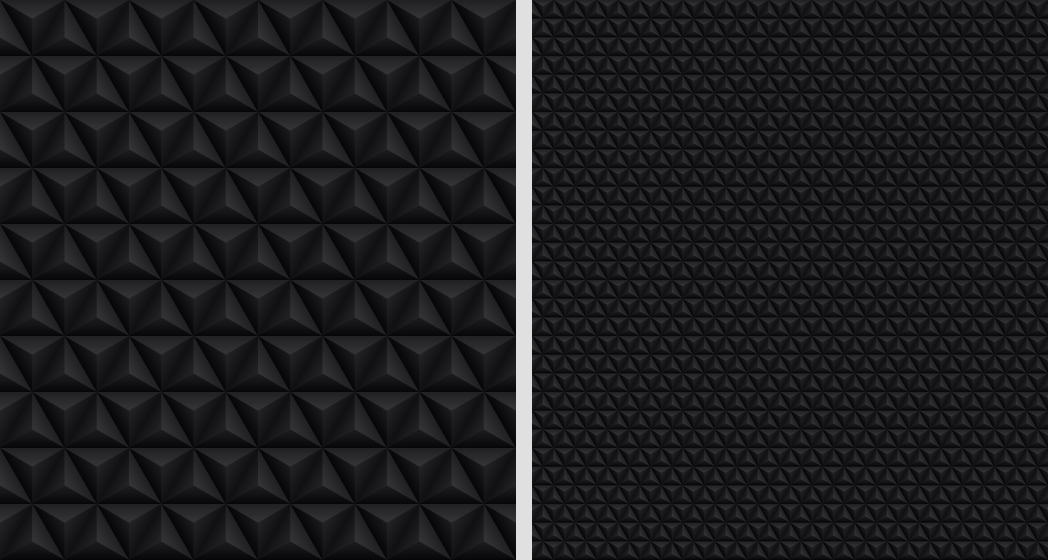
Left, the tile; right, the same tile 3 across and 3 down.
Give the GLSL for this pattern, as a Shadertoy shader.

```glsl
const vec2 REPEATS = vec2(8.0, 10.0);   // triangles across, rows down (even, so it tiles)
const int SAMPLES = 4;                  // antialiasing grid per axis
const vec3 TINT = vec3(0.0, 0.001, 0.008);

// Facet brightness in the order: base, right, left
const vec3 UP_RIM    = vec3(0.025, 0.120, 0.060);
const vec3 UP_PEAK   = vec3(0.115, 0.210, 0.140);
const vec3 DOWN_RIM  = vec3(0.125, 0.065, 0.020);
const vec3 DOWN_PEAK = vec3(0.210, 0.140, 0.110);

// Brightness of the pyramid facet under a point given in cell units
float facetShade(vec2 p) {
    float row = floor(p.y);
    float y = p.y - row;
    float x = p.x + 0.5 * mod(row + 1.0, 2.0);

    // Upward triangles peak at whole x, downward ones lie between them
    float upX = fract(x + 0.5) - 0.5;
    float downX = fract(x) - 0.5;
    bool isUp = abs(upX) < 0.5 * (1.0 - y);
    float height = isUp ? y : 1.0 - y;
    float across = isUp ? upX : downX;

    // Barycentric distances to the base, right and left edges
    float halfWidth = 0.5 * (1.0 - height);
    vec3 edge = vec3(height, halfWidth - across, halfWidth + across);
    float nearest = min(edge.x, min(edge.y, edge.z));

    // The nearest edge picks the facet; it brightens toward the peak
    vec3 shade = mix(isUp ? UP_RIM : DOWN_RIM, isUp ? UP_PEAK : DOWN_PEAK, 3.0 * nearest);
    return nearest == edge.x ? shade.x : (nearest == edge.y ? shade.y : shade.z);
}

void mainImage(out vec4 fragColor, in vec2 fragCoord) {
    // Average a grid of samples across the pixel
    float total = 0.0;
    for (int j = 0; j < SAMPLES; j++) {
        for (int i = 0; i < SAMPLES; i++) {
            vec2 offset = (vec2(i, j) + 0.5) / float(SAMPLES) - 0.5;
            total += facetShade((fragCoord + offset) / iResolution.xy * REPEATS);
        }
    }
    float shade = total / float(SAMPLES * SAMPLES);
    fragColor = vec4(vec3(shade) + TINT, 1.0);
}
```
